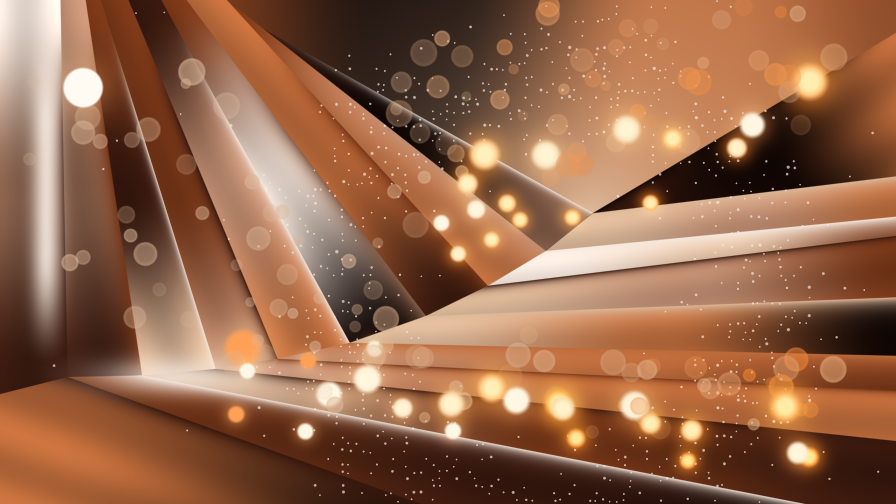
Give the GLSL for this background, as a Shadertoy shader.

```glsl
const vec3 INK = vec3(.06, .02, .01);
const vec3 UMBER = vec3(.21, .09, .05);
const vec3 RUST = vec3(.46, .21, .09);
const vec3 COPPER = vec3(.74, .42, .23);
const vec3 TAUPE = vec3(.52, .37, .29);
const vec3 ROSE = vec3(.76, .56, .45);
const vec3 SAND = vec3(.86, .72, .60);
const vec3 CREAM = vec3(.96, .91, .87);
const vec3 FLAME = vec3(1., .90, .52);
const vec3 EMBER = vec3(1., .48, .10);
const int LIGHTS = 170;
const float SHEEN = .10;
const float DUST_CELL = .014;
const vec3 DUST_RING = vec3(1.09, .42, .43);   // centre, radius
const vec3 KEY_LIGHT = vec3(.165, .826, .040); // centre, radius

// Points where the upper blades meet the lower wedges, left to right
const vec2 HINGE[9] = vec2[9](
    vec2(.134, .252), vec2(.282, .255), vec2(.428, .268),
    vec2(.551, .288), vec2(.694, .320), vec2(.845, .373),
    vec2(.968, .433), vec2(1.083, .502), vec2(1.176, .577));

vec3 hash3(vec2 q) {
    vec3 v = fract(q.xyx * vec3(.1031, .1030, .0973));
    v += dot(v, v.yxz + 33.33);
    return fract((v.xxy + v.yzz) * v.zyx);
}

// Signed distance to the right-hand side of the line a to b
float depth(vec2 p, vec2 a, vec2 b) {
    vec2 d = normalize(b - a), q = p - a;
    return d.y * q.x - d.x * q.y;
}

// Half plane with three colours along its edge and a rim fading inward
void facet(inout vec3 col, vec2 p, vec2 a, vec2 b, float clip,
           vec3 c0, vec3 c1, vec3 c2, vec3 rim, float rimWidth) {
    float d = depth(p, a, b), aa = .8 / iResolution.y;
    float s = clamp(dot(p - a, b - a) / dot(b - a, b - a), 0., 1.);
    vec3 fill = mix(mix(c0, c1, smoothstep(0., .5, s)), c2, smoothstep(.5, 1., s));
    fill *= 1. + SHEEN * cos(d * 45.);
    float rimFade = 1. - smoothstep(.72, .96, p.y);
    fill = mix(fill, rim, rimFade * exp(-max(d, 0.) / rimWidth));
    col = mix(col, fill, smoothstep(-aa, aa, min(d, clip)));
}

void blade(inout vec3 col, vec2 p, int i, float topX,
           vec3 c0, vec3 c1, vec3 c2, vec3 rim, float w) {
    facet(col, p, vec2(topX, 1.), HINGE[i], 1., c0, c1, c2, rim, w);
}

void wedge(inout vec3 col, vec2 p, int i, float endY,
           vec3 c0, vec3 c1, vec3 c2, vec3 rim, float w) {
    vec2 before = i > 0 ? HINGE[max(i - 1, 0)] : vec2(0., .218);
    float clip = depth(p, before, HINGE[i]);
    facet(col, p, HINGE[i], vec2(1.778, endY), clip, c0, c1, c2, rim, w);
}

vec3 screen(vec3 base, vec3 light) {
    return 1. - (1. - base) * (1. - clamp(light, 0., 1.));
}

vec3 scenery(vec2 p) {
    // Open area at the upper right
    vec3 col = mix(INK, COPPER, smoothstep(.88, 1.28, p.x + .2 * (.85 - p.y)));
    col = mix(col, RUST, smoothstep(.75, .4, p.x) + .7 * smoothstep(1.45, 1.78, p.x));
    col = mix(col, SAND, exp(-4. * length((p - HINGE[8]) * vec2(.85, 1.))));
    // Blades, right to left
    blade(col, p, 8, .42, UMBER, INK, TAUPE, CREAM, .006);
    blade(col, p, 7, .45, RUST, COPPER, COPPER, ROSE, .04);
    blade(col, p, 6, .45, COPPER, COPPER, UMBER, RUST, .02);
    blade(col, p, 5, .37, RUST, CREAM, INK, TAUPE, .025);
    blade(col, p, 4, .32, UMBER, ROSE, COPPER, CREAM, .009);
    blade(col, p, 3, .255, RUST, RUST, ROSE, UMBER, .012);
    blade(col, p, 2, .20, RUST, UMBER, SAND, CREAM, .005);
    blade(col, p, 1, .17, ROSE, TAUPE, UMBER, RUST, .02);
    // Wedges, top to bottom
    wedge(col, p, 8, .935, UMBER, INK, COPPER, INK, .01);
    wedge(col, p, 8, .650, SAND, ROSE, COPPER, SAND, .015);
    wedge(col, p, 7, .570, CREAM, SAND, RUST, CREAM, .02);
    wedge(col, p, 6, .532, SAND, ROSE, RUST, UMBER, .008);
    wedge(col, p, 5, .410, SAND, COPPER, INK, SAND, .015);
    wedge(col, p, 4, .294, ROSE, COPPER, RUST, COPPER, .02);
    wedge(col, p, 3, .225, ROSE, COPPER, COPPER, RUST, .008);
    wedge(col, p, 2, .125, SAND, RUST, UMBER, UMBER, .012);
    wedge(col, p, 1, -.035, RUST, UMBER, INK, CREAM, .010);
    blade(col, p, 0, .12, CREAM, TAUPE, UMBER, UMBER, .012);
    wedge(col, p, 0, -.338, COPPER, INK, INK, UMBER, .03);
    // Pale upright streak and the flare at the lower left
    float streak = exp(-pow((p.x - .092) / .028, 2.));
    streak *= smoothstep(.26, .5, p.y) * smoothstep(1., .75, p.y);
    vec2 flare = (p - HINGE[1] - vec2(.07, 0.)) / vec2(.15, .035);
    return mix(col, CREAM, max(.9 * streak, .75 * exp(-dot(flare, flare))));
}

// Scattered discs: two dense streams and a sparse one at the left
vec3 lights(vec3 col, vec2 p) {
    float aa = 1. / iResolution.y;
    for (int i = 0; i < LIGHTS; i++) {
        vec3 h = hash3(vec2(i, 7.)), k = hash3(vec2(i, 41.));
        int group = i % 5;
        vec2 from = group < 2 ? vec2(.75, .70) : group < 4 ? vec2(.43, .30) : vec2(.08, .60);
        vec2 to = group < 2 ? vec2(1.65, .84) : group < 4 ? vec2(1.64, .17) : vec2(.85, .60);
        float spread = group < 2 ? .26 : group < 4 ? .17 : .36;
        vec2 centre = mix(from, to, h.x) + vec2(.05, spread) * (h.yz + k.zx - 1.);
        float warmth = smoothstep(.6, 1.3, centre.x) * k.y;
        bool hot = k.x < (group < 4 ? .25 : .05);
        float r = hot ? mix(.015, .036, h.z * h.z) : mix(.009, .027, h.y);
        float d = length(p - centre);
        float soft = hot ? .25 * r : aa;
        float disc = 1. - smoothstep(r - soft, r + soft, d);
        if (hot) {
            vec3 core = mix(vec3(1., .97, .9), FLAME, warmth);
            vec3 halo = mix(COPPER, EMBER, smoothstep(0., .4, warmth));
            core = mix(core, halo, .8 * warmth * smoothstep(.4 * r, r, d));
            core = mix(core, EMBER, .7 * step(.82, k.z) * step(.4, centre.x));
            col = screen(col, halo * .75 * exp(-d * d / (r * r * 2.2)));
            col = mix(col, core, disc);
        } else {
            float ring = .75 + .25 * smoothstep(.6 * r, r, d);
            vec3 tint = mix(SAND, EMBER, warmth * .8);
            col = mix(col, tint, disc * ring * mix(.2, .7, k.z));
        }
    }
    float d = length(p - KEY_LIGHT.xy), r = KEY_LIGHT.z;
    col = screen(col, COPPER * .6 * exp(-d * d / (r * r * 2.)));
    return mix(col, vec3(1., .98, .95), 1. - smoothstep(r * .9, r * 1.05, d));
}

// Fine specks gathered around a ring
float dust(vec2 p) {
    vec2 cell = floor(p / DUST_CELL);
    vec3 h = hash3(cell + 31.);
    vec2 centre = (cell + .25 + .5 * h.xy) * DUST_CELL;
    float band = (length(centre - DUST_RING.xy) - DUST_RING.z) / .11;
    float present = step(h.z, .32 * exp(-band * band) + .004);
    float r = mix(.0012, .0034, h.x * h.y);
    return present * (1. - smoothstep(r * .5, r + .7 / iResolution.y, length(p - centre)));
}

void mainImage(out vec4 fragColor, in vec2 fragCoord) {
    vec2 p = fragCoord / iResolution.y;
    vec3 col = scenery(p);
    col = mix(col, CREAM, .7 * dust(p));
    fragColor = vec4(lights(col, p), 1.);
}
```
